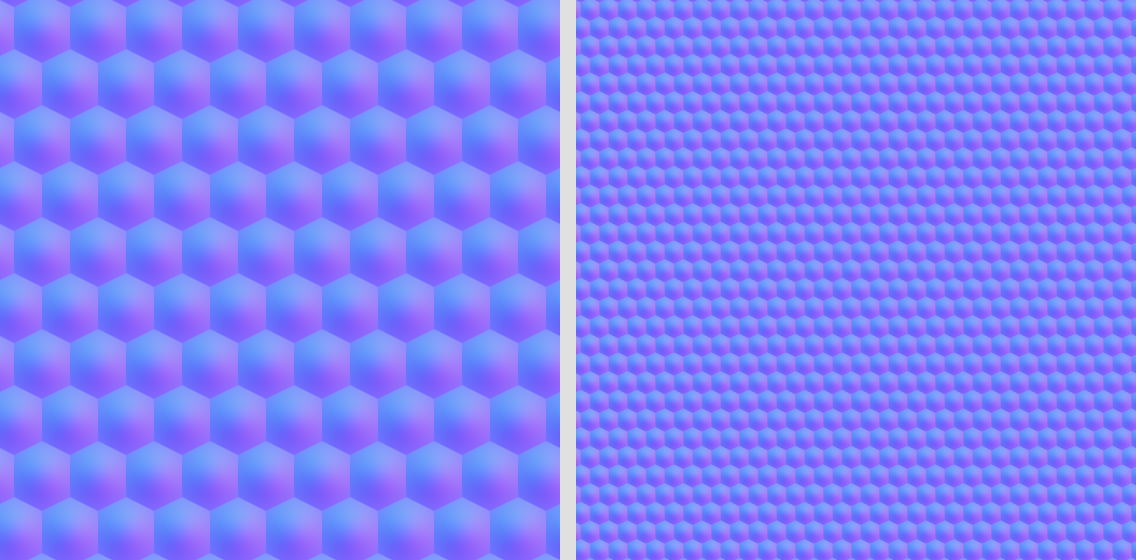
Left, the tile; right, the same tile 3 across and 3 down.
This texture map is drawn by a WebGL 1 fragment shader. Its source:

```glsl
precision highp float;

uniform vec2 u_resolution;

const float REPEATS = 10.0;      // cells across and rows down; even, so rows wrap
const float ROW_SHIFT = 0.25;    // centre of even rows; odd rows sit half a cell on
const float PEAK_SLOPE = 0.28;   // steepest tilt of a dome
const float PEAK_RADIUS = 0.34;  // distance from the centre of the steepest tilt

// Tangent-space normal of a bell-shaped dome, encoded as a colour
vec3 domeColor(vec2 offset) {
    vec2 q = offset / PEAK_RADIUS;
    vec2 slope = PEAK_SLOPE * q * exp(0.5 * (1.0 - dot(q, q)));
    return 0.5 + 0.5 * normalize(vec3(slope, 1.0));
}

// Offsets from the nearest and second nearest centres of the staggered grid
void findCenters(vec2 p, out vec2 nearest, out vec2 second) {
    float nearestSq = 1e3;
    float secondSq = 1e3;
    nearest = vec2(0.0);
    second = vec2(1.0);
    for (int j = -1; j <= 1; j++) {
        float row = floor(p.y) + float(j);
        float shift = ROW_SHIFT + 0.5 * mod(row, 2.0);
        for (int i = 0; i <= 1; i++) {
            float column = floor(p.x - shift) + float(i);
            vec2 offset = p - vec2(column + shift, row + 0.5);
            float distSq = dot(offset, offset);
            if (distSq < nearestSq) {
                second = nearest;
                secondSq = nearestSq;
                nearest = offset;
                nearestSq = distSq;
            } else if (distSq < secondSq) {
                second = offset;
                secondSq = distSq;
            }
        }
    }
}

void main() {
    vec2 p = gl_FragCoord.xy / u_resolution * REPEATS;
    float pixel = REPEATS / min(u_resolution.x, u_resolution.y);

    vec2 nearest, second;
    findCenters(p, nearest, second);

    // Distance to the shared border, used to smooth the crease
    float border = 0.5 * (dot(second, second) - dot(nearest, nearest))
                 / length(second - nearest);
    float inside = clamp(0.5 + border / pixel, 0.5, 1.0);

    vec3 color = mix(domeColor(second), domeColor(nearest), inside);
    gl_FragColor = vec4(color, 1.0);
}
```
